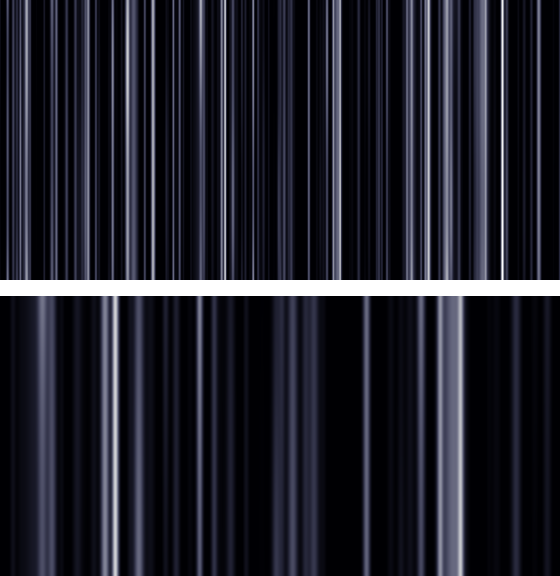
Top: the whole. Bottom: its middle third, enlarged.
Give the GLSL for this background, as a Shadertoy shader.

```glsl
// Vertical streaks of cool light on black, like a long-exposure light curtain.
// Layers of one-dimensional cellular noise scatter soft Gaussian lines;
// layered sines fade each line slowly along its height.

const float TAU = 6.2832;

float hash(float cell, float seed) {
    return fract(sin(cell * 127.1 + seed * 311.7) * 43758.55);
}

// Slow change of brightness along one streak
float heightFade(float y, float cell, float seed) {
    float phase = TAU * hash(cell, seed + 0.3);
    float rate = mix(0.8, 4.0, hash(cell, seed + 0.4));
    float wave = 0.7 * sin(y * rate + phase) + 0.3 * sin(y * rate * 2.3 - phase);
    float depth = 0.8 * hash(cell, seed + 0.5);
    return 1.0 - depth * (0.5 + 0.5 * wave);
}

// One streak per cell; a higher rarity leaves fewer bright ones
float streakLayer(vec2 p, float density, vec2 widthRange, float rarity,
                  float seed, float pixel) {
    float home = floor(p.x * density);
    float light = 0.0;
    for (float i = -1.0; i <= 1.0; i++) {
        float cell = home + i;
        float center = (cell + mix(0.1, 0.9, hash(cell, seed))) / density;
        float width = mix(widthRange.x, widthRange.y, hash(cell, seed + 0.1));
        width = length(vec2(width, 0.3 * pixel));
        float offset = (p.x - center) / width;
        float peak = pow(hash(cell, seed + 0.2), rarity);
        light += peak * exp(-0.5 * offset * offset) * heightFade(p.y, cell, seed);
    }
    return light;
}

// Uneven density of streaks across the canvas
float crowding(float x) {
    return 1.0 + 0.25 * sin(x * 9.0 + 1.0) + 0.2 * sin(x * 23.0)
               + 0.15 * sin(x * 41.0 + 2.0);
}

// Black through slate blue to nearly white
vec3 coolTint(float light) {
    float shade = 1.0 - light;
    float blueLift = shade * shade * (0.012 + 0.64 * light);
    return vec3(light, light + 0.03 * light * shade, light + blueLift);
}

void mainImage(out vec4 fragColor, in vec2 fragCoord) {
    float pixel = 1.0 / iResolution.y;
    vec2 p = fragCoord * pixel;

    // Fine curtain, a few strong lines, and broad hazy bands
    float fine = streakLayer(p, 80.0, vec2(0.0022, 0.0042), 3.4, 1.7, pixel);
    float strong = streakLayer(p, 6.0, vec2(0.003, 0.005), 3.0, 5.2, pixel);
    float broad = streakLayer(p, 6.0, vec2(0.008, 0.016), 4.5, 9.4, pixel);

    // Sum the layers and sink the faintest glow to black
    float light = 0.78 * fine * crowding(p.x) + 0.85 * strong + 0.55 * broad;
    light = max(light - 0.012, 0.0);

    fragColor = vec4(coolTint(min(light, 1.0)), 1.0);
}
```
